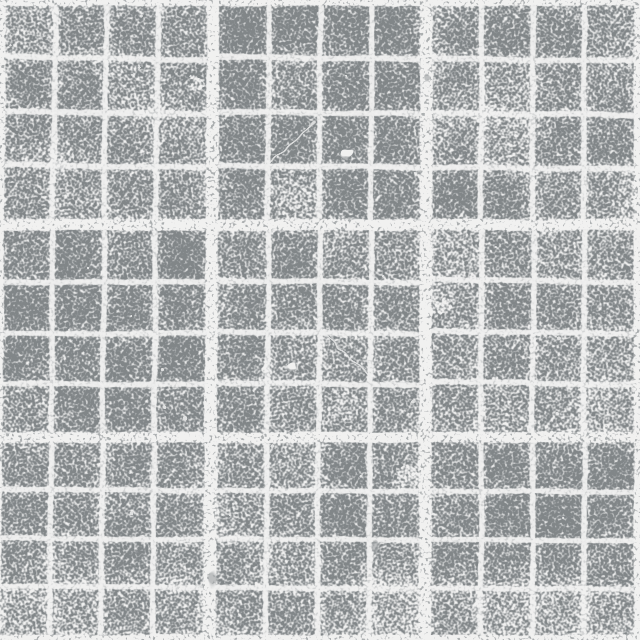
This texture is drawn by a WebGL 1 fragment shader. Its source:

```glsl
precision highp float;
uniform vec2 u_resolution;

float hash(vec2 p) {
  vec3 q = fract(p.xyx * 0.1031);
  q += dot(q, q.yzx + 33.33);
  return fract((q.x + q.y) * q.z);
}

float corner(vec2 cell, vec2 offset) {
  float angle = 6.2832 * hash(cell);
  return dot(vec2(cos(angle), sin(angle)), offset);
}

float gradientNoise(vec2 p) {
  vec2 i = floor(p), f = fract(p);
  vec2 u = f * f * f * (f * (f * 6.0 - 15.0) + 10.0);
  vec2 e = vec2(1.0, 0.0);
  return mix(mix(corner(i, f), corner(i + e, f - e), u.x),
             mix(corner(i + e.yx, f - e.yx), corner(i + 1.0, f - 1.0), u.x), u.y);
}

float segmentDistance(vec2 p, vec2 a, vec2 b) {
  vec2 ab = b - a;
  return length(p - a - ab * clamp(dot(p - a, ab) / dot(ab, ab), 0.0, 1.0));
}

// Ragged elliptical patch
float spot(vec2 p, vec2 center, vec2 radius, float ragged) {
  return 1.0 - smoothstep(0.55, 1.0, length((p - center) / radius) + ragged);
}

void main() {
  vec2 p = gl_FragCoord.xy / u_resolution;
  float soft = max(0.0015, 0.8 / u_resolution.y);

  // Fine grit on a turned grid, plus broad unevenness
  vec2 turned = mat2(0.8, 0.6, -0.6, 0.8) * p + 7.0;
  float grit = 1.2 * gradientNoise(turned * 233.0) + 0.7 * gradientNoise(turned.yx * 127.0);
  float ragged = gradientNoise(p * 95.0 + 11.0);
  float patches = gradientNoise(p * 8.0 + 3.0) + 0.7 * gradientNoise(p * 27.0 + 50.0);

  // Three by three slabs, slightly out of true
  vec2 q = p + 0.0025 * vec2(gradientNoise(p * 9.0), gradientNoise(p * 9.0 + 40.0));
  q += 0.0018 * vec2(ragged, gradientNoise(p * 90.0 + 70.0));
  q.x += 0.009 * (1.0 - p.y) * (1.0 - p.x);
  q.y += 0.02 * sin(3.1416 * p.y);
  vec2 slab = floor(q * 3.0);
  vec2 f = fract(q * 3.0) - 0.5;
  vec2 toJoint = (0.5 - abs(f)) / 3.0;
  float jointDistance = min(toJoint.x, toJoint.y * 1.15);

  // Four by four squares within each slab
  float tilt = 0.025 * (hash(slab + 21.0) - 0.2);
  vec2 r = (f + vec2(-0.5, 1.0) * tilt * f.yx) / 0.24;
  r += 0.05 * (vec2(hash(slab + 5.0), hash(slab + 9.0)) - 0.5);
  vec2 toLine = abs(r - clamp(floor(r + 0.5), -1.0, 1.0)) * 0.08;
  float lineDistance = min(toLine.x, toLine.y);
  float joint = 1.0 - smoothstep(0.0098 - soft, 0.0098 + soft, jointDistance);
  float line = 1.0 - smoothstep(0.0042 - soft, 0.0042 + soft, lineDistance);
  float edge = max(min(lineDistance - 0.0042, jointDistance - 0.0098), 0.0);

  // Wear differs by slab, by square and toward the edges
  float wear = 0.3 * patches + 0.22 * (hash(slab + 31.0) - 0.5);
  wear += 0.16 * (hash(slab * 4.0 + floor(r) + 60.0) - 0.5);
  wear += 0.28 * exp(-edge * 170.0) - 0.05;
  wear += 0.2 * (1.0 - smoothstep(0.0, 0.16, p.y));
  wear += 0.35 * spot(p, vec2(0.460, 0.690), vec2(0.036, 0.034), ragged);
  wear += 0.35 * spot(p, vec2(0.540, 0.362), vec2(0.036, 0.032), ragged);

  // Pale stains
  wear += 0.6 * spot(p, vec2(0.310, 0.867), vec2(0.015, 0.013), ragged);
  wear += 0.6 * spot(p, vec2(0.690, 0.523), vec2(0.017, 0.014), ragged);
  wear += 0.5 * spot(p, vec2(0.634, 0.255), vec2(0.022, 0.019), ragged);
  float pale = smoothstep(-0.38, 0.95, grit + wear);

  // Scattered chips and two larger ones
  float chips = max(spot(p, vec2(0.542, 0.759), vec2(0.011, 0.008), ragged),
                    spot(p, vec2(0.456, 0.427), vec2(0.010, 0.008), ragged));
  for (int i = 0; i < 45; i++) {
    float k = float(i);
    vec2 center = vec2(hash(vec2(k, 3.0)), hash(vec2(k, 17.0)));
    float size = mix(0.002, 0.005, pow(hash(vec2(k, 29.0)), 3.0));
    chips = max(chips, 0.85 * spot(p, center, vec2(size), 0.5 * ragged));
  }

  // Two hairline cracks
  vec2 bent = p + 0.007 * vec2(gradientNoise(p * 48.0), gradientNoise(p * 48.0 + 30.0));
  float crackDistance = min(segmentDistance(bent, vec2(0.423, 0.746), vec2(0.492, 0.811)),
                            segmentDistance(bent, vec2(0.508, 0.477), vec2(0.579, 0.408)));
  float crack = 1.0 - smoothstep(0.0005, 0.0006 + soft, crackDistance);
  pale = max(pale, max(chips, 0.8 * crack));

  // Mortar, grittier in the wide joints
  float mortar = 1.0 - mix(0.22, 0.62, joint) * smoothstep(0.1, 0.75, -grit + 0.25 * patches);
  pale = mix(pale, max(mortar, pale * 0.9), max(joint, line * 0.94));

  // Dark pebbles caught in the joints
  float pebbles = spot(p, vec2(0.332, 0.095), vec2(0.009, 0.014), 0.4 * ragged);
  pebbles = max(pebbles, spot(p, vec2(0.586, 0.146), vec2(0.007, 0.012), 0.4 * ragged));
  pebbles = max(pebbles, spot(p, vec2(0.667, 0.879), vec2(0.006, 0.007), 0.4 * ragged));
  pale = mix(pale, 0.15 + 0.3 * pale, 0.85 * pebbles);

  vec3 stone = vec3(0.505, 0.525, 0.535);
  vec3 chalk = vec3(0.945, 0.945, 0.943);
  gl_FragColor = vec4(mix(stone, chalk, pale), 1.0);
}
```
